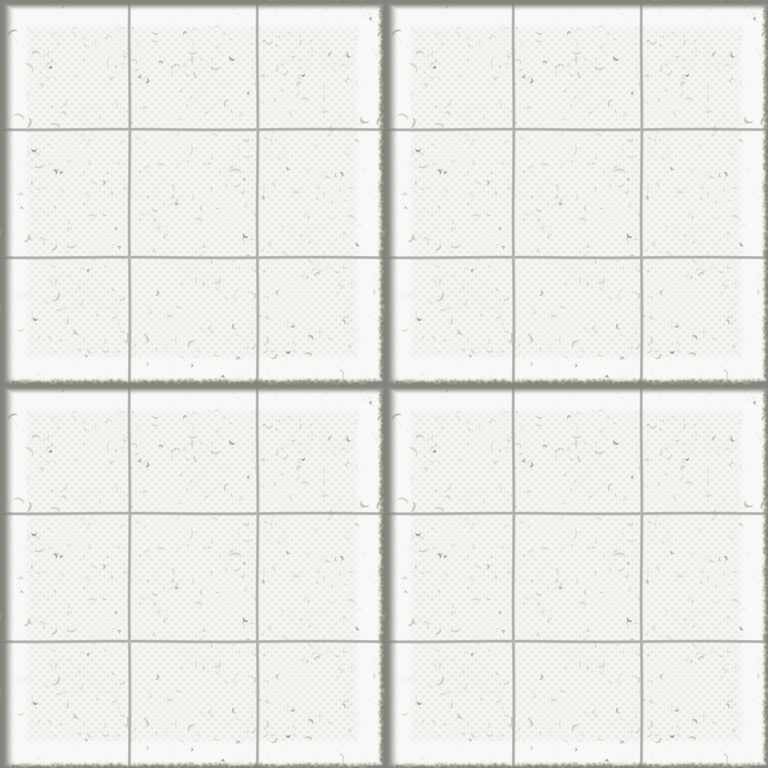
A Shadertoy shader for this texture:

```glsl
// White panels, two across and two down, each split by thin grey lines into
// three by three tiles over a staggered dot print. Soft seams are shaded on one
// side and grimy on the other; periodic cellular noise scatters the wear.

const float PANELS = 2.0;            // panels across and down
const float TILES = 3.0;             // tiles per panel side
const float DOT_PITCHES = 48.0;      // dot pitches per panel side
const float DOT_EXTENT = 0.432;      // half size of the printed area
const float LINE_HALF_WIDTH = 0.0033;
const float LINE_OFFSET = 0.004;     // shift of the lines right and down
const vec2 SEAM_FADE = vec2(0.039, 0.029);  // shadow reach right and down

const vec3 GLAZE = vec3(0.965, 0.977, 0.967);
const vec3 PRINT_GROUND = vec3(0.954, 0.963, 0.949);
const vec3 DOT_COLOR = vec3(0.895, 0.905, 0.875);
const vec3 LINE_COLOR = vec3(0.65, 0.66, 0.64);
const vec3 SEAM_COLOR = vec3(0.51, 0.51, 0.48);
const vec3 GRIME_COLOR = vec3(0.61, 0.60, 0.51);
const vec3 SPECK_GREY = vec3(0.43, 0.45, 0.42);
const vec3 SPECK_OCHRE = vec3(0.68, 0.64, 0.46);

const float TAU = 6.28318;

vec3 hash3(vec2 p) {
    vec3 k = vec3(dot(p, vec2(127.1, 311.7)),
                  dot(p, vec2(269.5, 183.3)),
                  dot(p, vec2(419.2, 371.9)));
    return fract(sin(k) * 4375.85);
}

// Distance to the nearest random point; repeats once per panel.
float cellular(vec2 p, float cells) {
    p *= cells;
    float nearest = 2.0;
    for (int y = -1; y <= 1; y++)
    for (int x = -1; x <= 1; x++) {
        vec2 cell = floor(p) + vec2(x, y);
        vec2 point = cell + hash3(mod(cell, cells)).xy;
        nearest = min(nearest, length(p - point));
    }
    return nearest;
}

// Short bent scratches; returns opacity and a random tint.
vec2 specks(vec2 p, float cells, float density, float size, float aa) {
    vec2 mark = vec2(0.0);
    for (int y = -1; y <= 1; y++)
    for (int x = -1; x <= 1; x++) {
        vec2 cell = floor(p * cells) + vec2(x, y);
        vec2 id = mod(cell, cells);
        vec3 place = hash3(id + 17.0);
        vec3 look = hash3(id + 71.0);
        if (place.z > density) continue;
        vec2 d = p - (cell + place.xy) / cells;
        float angle = TAU * look.x;
        d = mat2(cos(angle), -sin(angle), sin(angle), cos(angle)) * d;
        float halfLength = size * (0.4 + 2.2 * look.y * look.y);
        d.y += 0.3 * d.x * d.x / halfLength;
        d.x -= clamp(d.x, -halfLength, halfLength);
        float cover = 1.0 - smoothstep(0.2 * size, 0.45 * size + aa, length(d));
        float opacity = cover * (0.3 + 0.7 * look.z);
        if (opacity > mark.x) mark = vec2(opacity, look.y);
    }
    return mark;
}

void mainImage(out vec4 fragColor, in vec2 fragCoord) {
    // Panel coordinates, growing right and down
    vec2 uv = fragCoord / iResolution.y;
    vec2 p = fract(vec2(uv.x, -uv.y) * PANELS);
    float aa = PANELS / iResolution.y;

    // Dot print with a blurred border and uneven ink
    vec2 fromCentre = abs(p - 0.5);
    float border = max(fromCentre.x, fromCentre.y);
    float printed = 1.0 - smoothstep(DOT_EXTENT - 0.012, DOT_EXTENT + 0.008, border);
    vec2 wave = cos(TAU * DOT_PITCHES * p);
    float dots = smoothstep(-0.05, 0.75, wave.x * wave.y);
    float ink = 0.83 + 0.12 * sin(TAU * (2.0 * p.x + p.y))
                     * sin(TAU * (3.0 * p.y - p.x) + 1.0);
    vec3 color = mix(GLAZE, PRINT_GROUND, printed);
    color = mix(color, DOT_COLOR, printed * dots * ink);

    // Scattered wear: grey scratches and fine ochre flecks
    vec2 scratch = specks(p, 19.0, 0.22, 0.0045, aa);
    vec3 scratchColor = mix(SPECK_GREY, SPECK_OCHRE, step(0.6, scratch.y));
    color = mix(color, scratchColor, 0.62 * scratch.x);
    vec2 fleck = specks(p + 0.37, 43.0, 0.25, 0.0028, aa);
    float worn = mix(0.3, 1.0, printed);
    color = mix(color, SPECK_OCHRE, 0.4 * fleck.x * worn);

    // Thin tile lines with a slight wobble
    vec2 wobble = 0.0008 * sin(TAU * (2.0 * p.yx + vec2(0.1, 0.6)));
    vec2 q = p - LINE_OFFSET + wobble;
    vec2 lineAt = clamp(round(q * TILES), 1.0, TILES - 1.0) / TILES;
    vec2 lineDist = abs(q - lineAt);
    float line = 1.0 - smoothstep(LINE_HALF_WIDTH - 0.0018,
        LINE_HALF_WIDTH + 0.0012 + 0.5 * aa, min(lineDist.x, lineDist.y));
    color = mix(color, LINE_COLOR, 0.88 * line);

    // Seams: ragged grime before the joint, smooth shadow after it
    vec2 s = p - round(p);
    float grain = cellular(p, 90.0);
    float patches = cellular(p, 17.0);
    vec2 ragged = s + 0.010 * (0.5 - grain) + 0.005 * (0.5 - patches);
    vec2 grime = smoothstep(-0.024, -0.006, ragged) * (1.0 - step(0.02, s));
    color = mix(color, GRIME_COLOR, 0.72 * max(grime.x, grime.y)
        * (1.0 - smoothstep(0.0, 0.02, min(abs(s.x), abs(s.y)))));
    vec2 shade = smoothstep(-0.013, 0.002, ragged)
        * (1.0 - smoothstep(vec2(0.006), SEAM_FADE, s));
    color = mix(color, SEAM_COLOR, 0.95 * max(shade.x, shade.y));

    fragColor = vec4(color + 0.012 * (grain - 0.45), 1.0);
}
```
